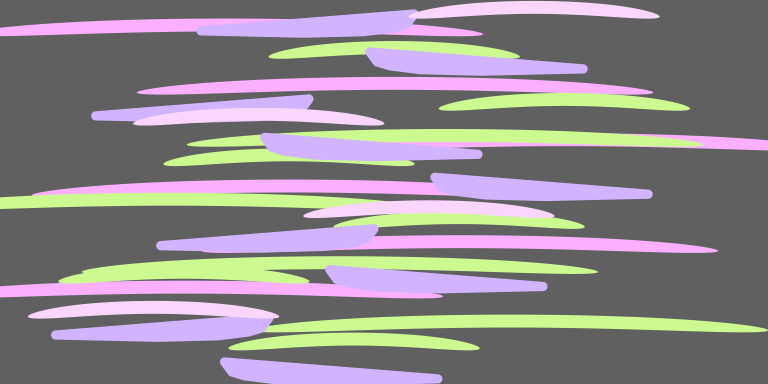
This background is drawn by a Shadertoy shader. Its source:

```glsl
const vec3 GREY   = vec3(0.376);
const vec3 PINK   = vec3(0.980, 0.690, 1.000);
const vec3 GREEN  = vec3(0.800, 0.980, 0.565);
const vec3 VIOLET = vec3(0.822, 0.702, 1.000);
const vec3 BLUSH  = vec3(0.982, 0.835, 0.990);

// Lengths are in canvas heights
const float LONG_HALF    = 0.672;
const float SHORT_HALF   = 0.327;
const float ARC_THICK    = 0.0168;  // half thickness at the middle
const float ARC_BEND     = 0.024;   // drop of the tips
const float WEDGE_ROUND  = 0.012;
const float ROW_JITTER   = 0.018;
const float GOLDEN       = 0.618034;
const float MIRROR_LIMIT = 0.4;     // wedges left of this are flipped
const vec2  SPREAD       = vec2(0.2, 0.78);

// Per layer: lowest row, highest row, count, seed
const vec4 PINK_ROWS   = vec4(0.230, 0.910, 6.0, 0.07);
const vec4 GREEN_ROWS  = vec4(0.150, 0.620, 4.0, 0.80);
const vec4 SPRIG_ROWS  = vec4(0.115, 0.880, 6.0, 0.45);
const vec4 WEDGE_ROWS  = vec4(0.045, 0.955, 9.0, 0.40);
const vec4 BLUSH_ROWS  = vec4(0.180, 0.970, 4.0, 0.00);

// Wedge outline, before rounding
const int CORNERS = 6;
const vec2 WEDGE[CORNERS] = vec2[CORNERS](
    vec2(-0.279,  0.023), vec2( 0.276, -0.021), vec2( 0.008, -0.027),
    vec2(-0.148, -0.023), vec2(-0.227, -0.013), vec2(-0.260, -0.003));

// Layered sines in -1..1
float wobble(float k) {
    return 0.5 * sin(2.4 * k) + 0.5 * sin(5.3 * k + 1.0);
}

// Centre of item i, x as a share of the width
vec2 scatter(float i, vec4 rows) {
    float x = mix(SPREAD.x, SPREAD.y, fract(rows.w + i * GOLDEN));
    float y = mix(rows.x, rows.y, i / (rows.z - 1.0));
    return vec2(x, y + ROW_JITTER * wobble(i + 17.0 * rows.w));
}

// Bent superellipse; value over slope approximates the distance
float arcDistance(vec2 p, float halfWidth) {
    float u = p.x / halfWidth;
    float v = (p.y - ARC_BEND * (0.5 - u * u)) / ARC_THICK;
    float bendSlope = 2.0 * ARC_BEND * u / halfWidth;
    vec2 slope = vec2(4.0 * u * u * u / halfWidth + 2.0 * v * bendSlope / ARC_THICK,
                      2.0 * v / ARC_THICK);
    return (u * u * u * u + v * v - 1.0) / max(length(slope), 0.001);
}

// Signed distance to the rounded wedge polygon
float wedgeDistance(vec2 p) {
    float nearest = 1e3, side = 1.0;
    for (int i = 0; i < CORNERS; i++) {
        vec2 a = WEDGE[i], b = WEDGE[(i + 1) % CORNERS];
        vec2 edge = b - a, q = p - a;
        nearest = min(nearest, length(q - edge * clamp(dot(q, edge) / dot(edge, edge), 0.0, 1.0)));
        bvec3 crossing = bvec3(p.y >= a.y, p.y < b.y, edge.x * q.y > edge.y * q.x);
        if (all(crossing) || all(not(crossing))) side = -side;
    }
    return side * nearest - WEDGE_ROUND;
}

void paint(inout vec3 color, vec3 ink, float d) {
    color = mix(color, ink, clamp(0.5 - d * iResolution.y, 0.0, 1.0));
}

void paintArcs(inout vec3 color, vec2 p, vec3 ink, vec4 rows, float halfWidth) {
    float aspect = iResolution.x / iResolution.y;
    for (float i = 0.0; i < rows.z; i++) {
        vec2 centre = scatter(i, rows) * vec2(aspect, 1.0);
        paint(color, ink, arcDistance(p - centre, halfWidth));
    }
}

void paintWedges(inout vec3 color, vec2 p, vec3 ink, vec4 rows) {
    float aspect = iResolution.x / iResolution.y;
    for (float i = 0.0; i < rows.z; i++) {
        vec2 centre = scatter(i, rows);
        float facing = centre.x < MIRROR_LIMIT ? -1.0 : 1.0;
        vec2 q = p - centre * vec2(aspect, 1.0);
        paint(color, ink, wedgeDistance(q * vec2(facing, 1.0)));
    }
}

void mainImage(out vec4 fragColor, in vec2 fragCoord) {
    vec2 p = fragCoord / iResolution.y;
    vec3 color = GREY;

    // Layers from back to front
    paintArcs(color, p, PINK, PINK_ROWS, LONG_HALF);
    paintArcs(color, p, GREEN, GREEN_ROWS, LONG_HALF);
    paintArcs(color, p, GREEN, SPRIG_ROWS, SHORT_HALF);
    paintWedges(color, p, VIOLET, WEDGE_ROWS);
    paintArcs(color, p, BLUSH, BLUSH_ROWS, SHORT_HALF);

    fragColor = vec4(color, 1.0);
}
```
